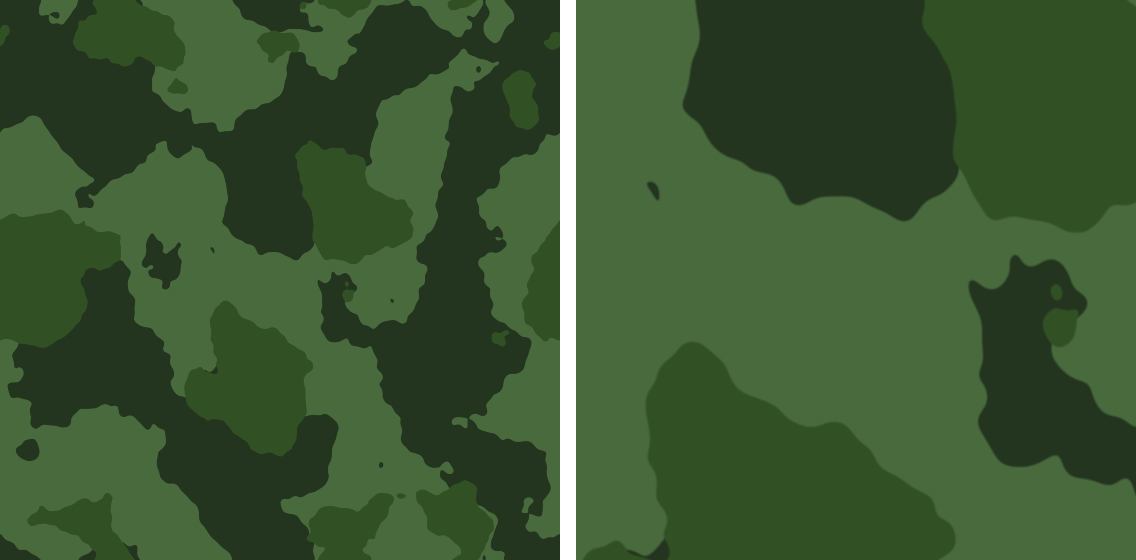
Left, the full canvas; right, a detail of the centre.
Give the GLSL for this pattern, as a three.js fragment shader.

```glsl
// Woodland camouflage: ragged light and mid green patches over dark green, tiling on all sides.

#define DARK_GREEN  vec3(0.141, 0.208, 0.122)
#define LIGHT_GREEN vec3(0.282, 0.414, 0.237)
#define MID_GREEN   vec3(0.191, 0.318, 0.144)
#define LIGHT_LEVEL 0.03    // threshold in standard deviations
#define MID_LEVEL   0.94
#define LIGHT_FREQ  2.3     // coarsest waves per canvas
#define MID_FREQ    2.8
#define LIGHT_GAIN  0.47    // amplitude ratio between octaves, sets raggedness
#define MID_GAIN    0.41
#define OCTAVES     5
#define WAVES       8       // directions per octave
#define EDGE        0.001   // half width of the smoothed outline

const float PI = 3.14159265;

varying vec2 vUv;

vec3 hash3(float n) {
  return fract(sin(n * vec3(12.9898, 78.233, 39.425) + vec3(1.3, 4.1, 2.7)) * 43758.5453);
}

// Layered sines with whole-number wave vectors: zero mean, unit variance, seamless.
// Returns the value in x and the gradient in yz.
vec3 sineField(vec2 p, float freq, float gain, float seed) {
  vec3 sum = vec3(0.0);
  float amp = 1.0;
  float power = 0.0;
  for (int o = 0; o < OCTAVES; o++) {
    for (int i = 0; i < WAVES; i++) {
      vec3 rnd = hash3(seed + float(o * WAVES + i));
      float angle = PI * (float(i) + 0.6 * (rnd.x - 0.5)) / float(WAVES);
      float radius = freq * mix(0.85, 1.25, rnd.y);
      vec2 cycles = floor(radius * vec2(cos(angle), sin(angle)) + 0.5);
      vec2 wave = 2.0 * PI * cycles;
      float phase = dot(wave, p) + 2.0 * PI * rnd.z;
      sum += amp * vec3(sin(phase), wave * cos(phase));
      power += 0.5 * amp * amp;
    }
    freq *= 2.0;
    amp *= gain;
  }
  return sum / sqrt(power);
}

// Coverage of the region above a level, from the approximate distance to its outline.
float patchMask(vec3 field, float level) {
  float dist = (field.x - level) / max(length(field.yz), 0.001);
  return smoothstep(-EDGE, EDGE, dist);
}

void main() {
  vec3 lightField = sineField(vUv, LIGHT_FREQ, LIGHT_GAIN, 11.0);
  vec3 midField = sineField(vUv, MID_FREQ, MID_GAIN, 173.0);

  vec3 color = mix(DARK_GREEN, LIGHT_GREEN, patchMask(lightField, LIGHT_LEVEL));
  color = mix(color, MID_GREEN, patchMask(midField, MID_LEVEL));
  gl_FragColor = vec4(color, 1.0);
}
```
